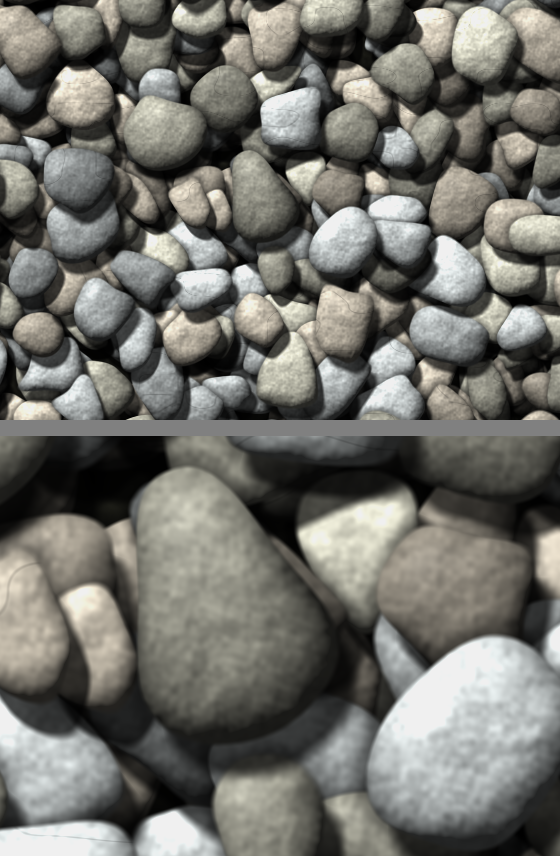
Top: the whole. Bottom: its middle third, enlarged.
This texture is drawn by a Shadertoy shader. Its source:

```glsl
#define CELL 0.138
#define LAYERS 5
#define EDGE 0.0022
#define SHADOW_SHIFT vec2(0.016, -0.027)
#define SHADOW_DEPTH 0.74
#define AMBIENT 0.17
#define SUN vec3(-0.34, 0.59, 0.73)
#define WARM vec3(1.0, 0.955, 0.87)
#define OLIVE vec3(0.99, 0.985, 0.90)
#define COOL vec3(0.96, 0.99, 0.99)
#define GAP vec3(0.10, 0.10, 0.08)

struct Stone {
    vec2 centre, size, seed;
    mat2 turn;
    float power, taper;
};

vec3 hash3(vec2 p) {
    vec3 q = fract(p.xyx * vec3(0.1031, 0.1030, 0.0973));
    q += dot(q, q.yxz + 33.33);
    return fract((q.xxy + q.yzz) * q.zyx);
}

float noise(vec2 p) {
    vec2 i = floor(p), f = fract(p);
    f = f * f * (3.0 - 2.0 * f);
    vec2 e = vec2(1, 0);
    return mix(mix(hash3(i).x, hash3(i + e).x, f.x),
               mix(hash3(i + e.yx).x, hash3(i + 1.0).x, f.x), f.y);
}

float fbm(vec2 p) {
    float sum = 0.0, amp = 0.5;
    for (int k = 0; k < 4; k++) {
        sum += amp * noise(p);
        p = mat2(1.6, 1.2, -1.2, 1.6) * p + 7.3;
        amp *= 0.55;
    }
    return sum;
}

Stone makeStone(vec2 id, float cell, vec2 seed) {
    vec3 place = hash3(seed), form = hash3(seed + 41.7);
    float angle = 6.2832 * place.z;
    float c = cos(angle), s = sin(angle);
    float halfLength = cell * mix(0.38, 0.64, form.x);
    Stone st;
    st.centre = (id + 0.5 + 0.6 * (place.xy - 0.5)) * cell;
    st.size = halfLength * vec2(1.0, mix(0.58, 0.96, form.y));
    st.seed = seed;
    st.turn = mat2(c, s, -s, c);
    st.power = mix(2.0, 3.0, form.z);
    st.taper = 0.6 * (fract(form.z * 7.0) - 0.5);
    return st;
}

// Stone space: egg taper plus a slow warp for dents and bulges
vec2 toStone(Stone st, vec2 p) {
    vec2 q = (p - st.centre) * st.turn / st.size;
    q.y *= 1.0 + st.taper * q.x;
    vec2 w = q * 0.95 + st.seed;
    return q + 0.46 * (vec2(noise(w), noise(w + 17.3)) - 0.5);
}

float stoneRadius(vec2 q, float power) {
    q = pow(abs(q) + 1e-4, vec2(power));
    return pow(q.x + q.y, 1.0 / power);
}

vec3 shadeStone(Stone st, vec2 p, vec2 q, float r) {
    // Rounded normal, flatter towards the middle
    vec2 slope = sign(q) * pow(abs(q) + 1e-4, vec2(st.power - 1.0)) / st.size;
    vec2 tilt = st.turn * normalize(slope + 1e-4);
    tilt *= 0.94 * pow(min(r, 1.0), 2.1);
    vec3 normal = vec3(tilt, sqrt(1.0 - dot(tilt, tilt)));

    // Base colour, mottling, thin veins and small relief
    vec3 tone = hash3(st.seed + 90.1);
    vec3 tint = tone.x < 0.38 ? WARM : tone.x < 0.72 ? OLIVE : COOL;
    vec3 albedo = tint * mix(0.54, 0.97, tone.y);
    vec2 t = p * 26.0 + st.seed * 3.1;
    float grain = fbm(t);
    float relief = grain - fbm(t + 0.22 * SUN.xy);
    float vein = smoothstep(0.025, 0.0, abs(noise(t * vec2(0.5, 0.9)) - 0.5));
    albedo *= 0.84 + 0.32 * grain + 0.16 * (noise(p * 170.0) - 0.5);
    albedo *= 1.0 - 0.14 * vein * step(0.65, tone.z);

    float sun = max(dot(normal, SUN) + 0.7 * relief, 0.0);
    float glint = pow(max(dot(normal, normalize(SUN + vec3(0, 0, 1))), 0.0), 24.0);
    return albedo * (AMBIENT + 0.98 * sun) + 0.07 * glint;
}

void mainImage(out vec4 fragColor, in vec2 fragCoord) {
    vec2 p = fragCoord / iResolution.y;
    vec3 col = GAP * (0.5 + fbm(p * 40.0));

    // Paint the pile from the bottom layer up, each stone shading those below
    for (int layer = 0; layer < LAYERS; layer++) {
        float depth = float(layer);
        float cell = CELL * (0.88 + 0.06 * depth);
        float share = 1.0 - 0.04 * depth * depth;
        vec2 pos = p + depth * vec2(3.37, 5.71);
        vec2 base = floor(pos / cell);
        for (int j = -1; j <= 1; j++)
        for (int i = 1; i >= -1; i--) {
            vec2 id = base + vec2(i, j);
            vec2 seed = id + 131.0 * depth;
            if (hash3(seed + 63.9).y > share) continue;
            Stone st = makeStone(id, cell, seed);

            vec2 q = toStone(st, pos);
            float r = stoneRadius(q, st.power);
            float shadowRadius = stoneRadius(toStone(st, pos - SHADOW_SHIFT), st.power);
            float shade = smoothstep(1.08, 0.9, shadowRadius);
            float contact = 0.5 * smoothstep(1.25, 0.95, r);
            col *= 1.0 - SHADOW_DEPTH * max(shade, contact);

            float mask = smoothstep(EDGE, -EDGE, (r - 1.0) * st.size.y);
            if (mask > 0.0) col = mix(col, shadeStone(st, p, q, r), mask);
        }
    }
    fragColor = vec4(min(col, vec3(0.94)), 1.0);
}
```
